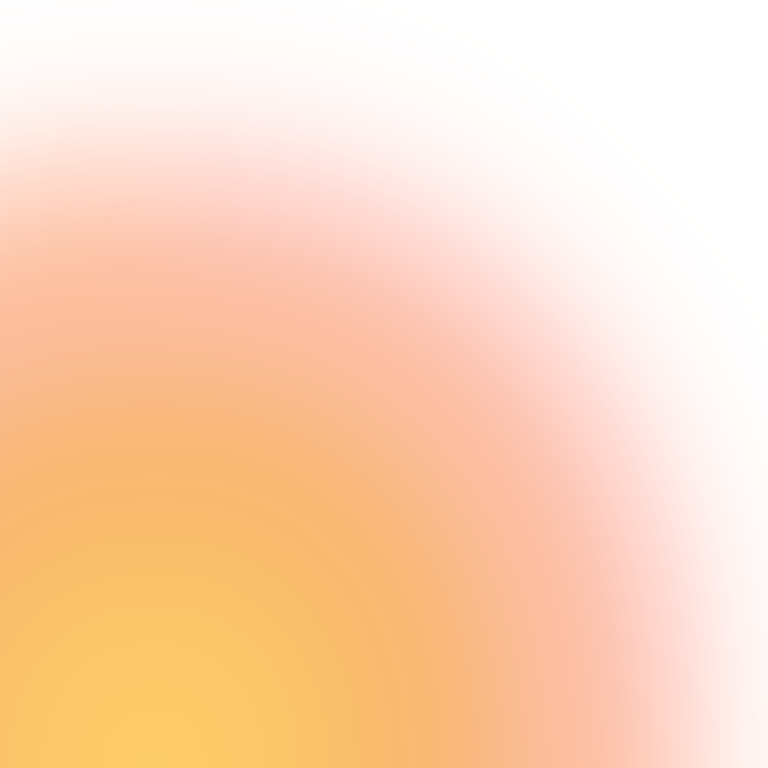
Give the GLSL for this background, as a Shadertoy shader.

```glsl
// A soft sunrise glow: a golden core near the lower left corner fades through
// orange, peach and pink to white. A rounded superellipse gives the distance
// from the core, and a smooth spline through evenly spaced colours shades it.

const vec2  GLOW_CENTER = vec2(0.20, 0.0);   // core, in canvas units
const vec2  GLOW_RADIUS = vec2(0.65, 0.73);  // reach of the pink ring
const float ROUNDNESS   = 2.2;               // 2 is an ellipse, more is squarer
const float STOP_STEP   = 0.15;              // distance between colour stops

const float RING_DISTANCE = 0.98;            // where the pink ring lies
const float RING_WIDTH    = 0.17;
const vec3  WARM_SHIFT    = vec3(0.0, 0.0, -0.04); // ring tint off the diagonal

const int STOP_COUNT = 11;
const vec3 GLOW_STOPS[STOP_COUNT] = vec3[STOP_COUNT](
    vec3(0.990, 0.795, 0.410),  // golden core
    vec3(0.988, 0.787, 0.410),
    vec3(0.983, 0.768, 0.415),
    vec3(0.977, 0.735, 0.430),  // orange
    vec3(0.977, 0.725, 0.475),
    vec3(0.983, 0.738, 0.585),  // peach
    vec3(0.990, 0.762, 0.675),
    vec3(1.000, 0.850, 0.820),  // pink
    vec3(1.000, 0.953, 0.943),
    vec3(1.000, 0.993, 0.990),
    vec3(1.000, 1.000, 1.000)); // white surround

vec3 stopColor(int index) {
    return GLOW_STOPS[clamp(index, 0, STOP_COUNT - 1)];
}

// Catmull-Rom spline through the stops, free of visible creases
vec3 glowColor(float dist) {
    float position = min(dist / STOP_STEP, float(STOP_COUNT - 1));
    int index = int(floor(position));
    float t = fract(position);
    vec3 a = stopColor(index - 1);
    vec3 b = stopColor(index);
    vec3 c = stopColor(index + 1);
    vec3 d = stopColor(index + 2);
    return b + 0.5 * t * (c - a + t * (2.0 * a - 5.0 * b + 4.0 * c - d
             + t * (3.0 * (b - c) + d - a)));
}

float superellipseDistance(vec2 p) {
    vec2 powers = pow(max(abs(p), vec2(1e-4)), vec2(ROUNDNESS));
    return pow(powers.x + powers.y, 1.0 / ROUNDNESS);
}

void mainImage(out vec4 fragColor, in vec2 fragCoord) {
    vec2 uv = fragCoord / iResolution.xy;
    vec2 p = (uv - GLOW_CENTER) / GLOW_RADIUS;
    float dist = superellipseDistance(p);
    vec3 color = glowColor(dist);

    // The ring is pinkest on the diagonal and warmer towards its ends
    float diagonal = 2.0 * p.x * p.y / max(dot(p, p), 1e-4);
    float warmth = 1.0 - smoothstep(-0.5, 0.5, diagonal);
    float offset = (dist - RING_DISTANCE) / RING_WIDTH;
    color += WARM_SHIFT * warmth * exp(-offset * offset);

    fragColor = vec4(clamp(color, 0.0, 1.0), 1.0);
}
```
